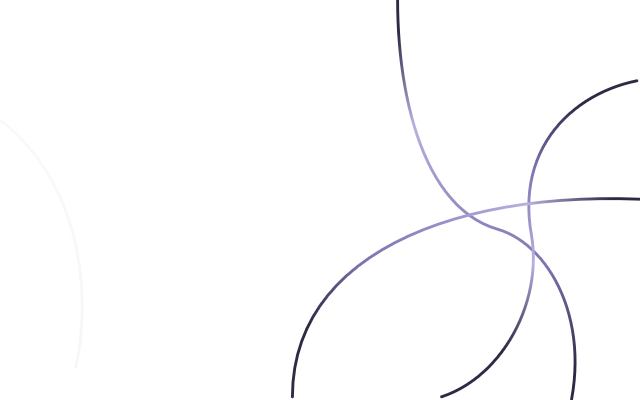
Reproduce this background procedurally as a WebGL 1 fragment shader.

```glsl
precision highp float;

uniform vec2 u_resolution;

vec2 bezier(vec2 a, vec2 b, vec2 c, vec2 d, float t) {
    float s = 1.0 - t;
    return s * s * s * a + 3.0 * s * s * t * b + 3.0 * s * t * t * c + t * t * t * d;
}

float segmentDistance(vec2 p, vec2 a, vec2 b) {
    vec2 ab = b - a;
    float h = clamp(dot(p - a, ab) / dot(ab, ab), 0.0, 1.0);
    return length(p - a - ab * h);
}

// Distance to a cubic curve, split into short chords
float curveDistance(vec2 p, vec2 a, vec2 b, vec2 c, vec2 d) {
    float nearest = 10.0;
    vec2 previous = a;
    for (int i = 1; i <= 28; i++) {
        vec2 next = bezier(a, b, c, d, float(i) / 28.0);
        nearest = min(nearest, segmentDistance(p, previous, next));
        previous = next;
    }
    return nearest;
}

// Antialiased coverage of a line
float stroke(float dist) {
    float pixel = 1.0 / u_resolution.y;
    return clamp((0.0036 - dist) / pixel + 0.5, 0.0, 1.0);
}

// Dark, violet, lilac and dark again at the four stops
vec3 inkRamp(float x, vec4 stops) {
    vec3 dark = vec3(0.18, 0.16, 0.27);
    vec3 violet = vec3(0.49, 0.45, 0.69);
    vec3 lilac = vec3(0.72, 0.69, 0.88);
    vec3 ink = mix(dark, violet, clamp((x - stops.x) / (stops.y - stops.x), 0.0, 1.0));
    ink = mix(ink, lilac, clamp((x - stops.y) / (stops.z - stops.y), 0.0, 1.0));
    return mix(ink, dark, clamp((x - stops.z) / (stops.w - stops.z), 0.0, 1.0));
}

void main() {
    // Height is 1, width is 1.6
    vec2 p = gl_FragCoord.xy / u_resolution * vec2(1.6, 1.0);
    vec3 color = vec3(1.0);

    // Pale arc on the left
    float paleArc = curveDistance(p, vec2(-0.008, 0.706), vec2(0.177, 0.573),
                                  vec2(0.2375, 0.3125), vec2(0.19, 0.083));
    color = mix(color, vec3(mix(0.965, 0.982, p.y)), stroke(paleArc));

    // S-curve falling from the top edge
    vec2 fallJoint = vec2(1.244, 0.427);
    float fall = min(
        curveDistance(p, vec2(0.994, 1.0), vec2(0.994, 0.75), vec2(1.0625, 0.479), fallJoint),
        curveDistance(p, fallJoint, vec2(1.365, 0.392), vec2(1.469, 0.219), vec2(1.429, 0.002)));
    color = mix(color, inkRamp(p.y, vec4(0.083, 0.333, 0.69, 0.92)), stroke(fall));

    // S-curve from the upper right to the bottom
    vec2 bendJoint = vec2(1.329, 0.41);
    float bend = min(
        curveDistance(p, vec2(1.592, 0.798), vec2(1.4375, 0.767), vec2(1.2875, 0.635), bendJoint),
        curveDistance(p, bendJoint, vec2(1.356, 0.244), vec2(1.256, 0.058), vec2(1.104, 0.008)));
    color = mix(color, inkRamp(1.0 - p.y, vec4(0.26, 0.42, 0.66, 0.875)), stroke(bend));

    // Wide arc sweeping to the right edge
    float sweep = curveDistance(p, vec2(0.731, 0.008), vec2(0.731, 0.358),
                                vec2(1.125, 0.521), vec2(1.6, 0.502));
    color = mix(color, inkRamp(p.x, vec4(0.77, 0.9, 1.32, 1.53)), stroke(sweep));

    gl_FragColor = vec4(color, 1.0);
}
```
